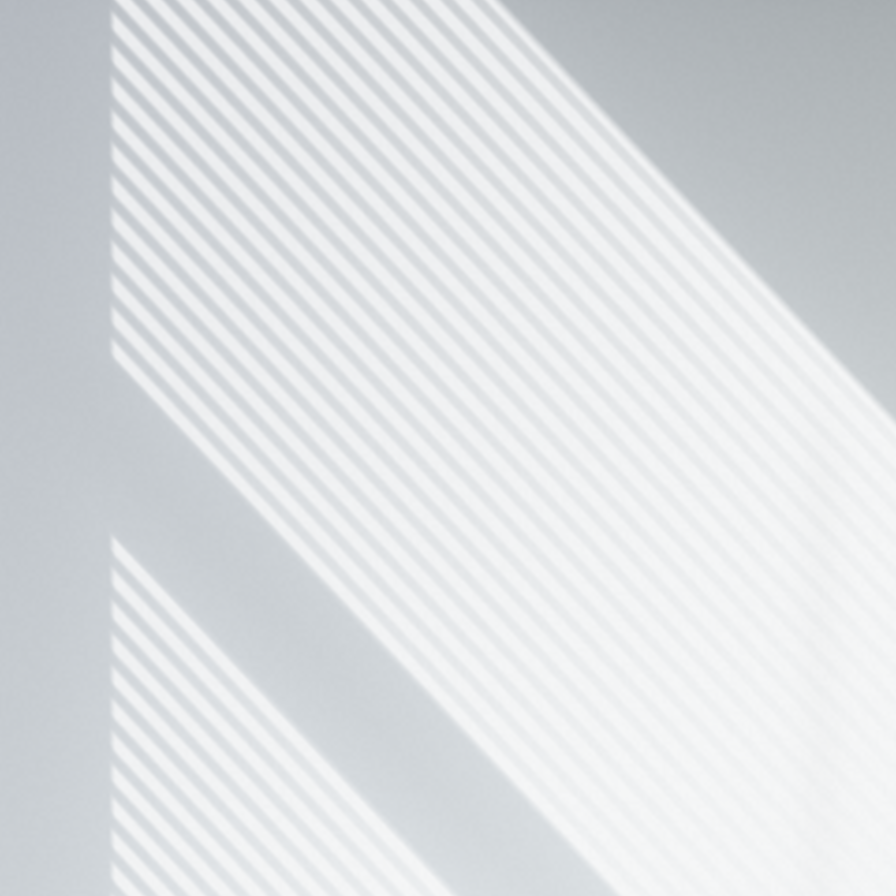
Give the GLSL for this background, as a Shadertoy shader.

```glsl
// Sunlight through slatted blinds, falling in two diagonal bands on a pale wall.

// Wall tint at the four corners
const vec3 WALL_TOP_LEFT     = vec3(0.705, 0.725, 0.750);
const vec3 WALL_TOP_RIGHT    = vec3(0.655, 0.678, 0.690);
const vec3 WALL_BOTTOM_LEFT  = vec3(0.795, 0.815, 0.832);
const vec3 WALL_BOTTOM_RIGHT = vec3(0.850, 0.868, 0.878);

// Sunlight, from the upper left to the lower right
const vec3 SUN_FAR  = vec3(0.922, 0.928, 0.935);
const vec3 SUN_NEAR = vec3(0.958, 0.962, 0.964);

// Geometry: "drop" is the height below the top edge minus SLOPE * x
const float SLOPE       = 1.06;
const float WINDOW_LEFT = 0.125;
const float BAND_TOP    = -0.588;
const float BAND_BOTTOM = 0.268;
const float LOWER_TOP   = 0.460;
const float EDGE_BLUR   = 0.009;
const float SIDE_BLUR   = 0.005;

// Slats
const float SLAT_PERIOD = 0.0365;
const float SLAT_PHASE  = 0.2555;
const float SLAT_DEPTH  = 0.90;

// Surface
const float GLOW        = 0.030;
const float GLOW_REACH  = 0.10;
const float GRAIN       = 0.010;
const float GRAIN_CELLS = 240.0;

float hash(vec2 p) {
    vec3 q = fract(vec3(p.xyx) * 0.1031);
    q += dot(q, q.yzx + 33.33);
    return fract((q.x + q.y) * q.z);
}

float valueNoise(vec2 p) {
    vec2 cell = floor(p);
    vec2 f = fract(p);
    f = f * f * (3.0 - 2.0 * f);
    float low  = mix(hash(cell), hash(cell + vec2(1, 0)), f.x);
    float high = mix(hash(cell + vec2(0, 1)), hash(cell + vec2(1, 1)), f.x);
    return mix(low, high, f.y);
}

float softStep(float edge, float blur, float v) {
    return smoothstep(edge - blur, edge + blur, v);
}

// Unshaded wall with a smooth tint between its corners
vec3 wallColor(float x, float down) {
    float fall = pow(down, 0.75);
    return mix(mix(WALL_TOP_LEFT, WALL_TOP_RIGHT, x),
               mix(WALL_BOTTOM_LEFT, WALL_BOTTOM_RIGHT, x), fall);
}

// Light passing the slats; the shadows thin out and fade to the right
float slatLight(float drop, float x, float down) {
    float away = max(x - WINDOW_LEFT, 0.0);
    float wave = 0.5 + 0.5 * cos(6.28318 * (drop - SLAT_PHASE) / SLAT_PERIOD);
    float opening = smoothstep(0.0, mix(0.88, 0.70, away), wave);
    float depth = SLAT_DEPTH * exp(-away * (1.2 + 1.6 * down));
    return 1.0 - depth * (1.0 - opening);
}

void mainImage(out vec4 fragColor, in vec2 fragCoord) {
    vec2 uv = fragCoord / iResolution.xy;
    float x = uv.x;
    float down = 1.0 - uv.y;
    float drop = down - SLOPE * x;

    // Two bands, cut off by the left side of the window
    float upperBand = softStep(BAND_TOP, EDGE_BLUR, drop)
                    * (1.0 - softStep(BAND_BOTTOM, EDGE_BLUR, drop));
    float lowerBand = softStep(LOWER_TOP, EDGE_BLUR, drop);
    float side = softStep(WINDOW_LEFT, SIDE_BLUR, x);
    float light = (upperBand + lowerBand) * side * slatLight(drop, x, down);

    // Faint scattered light beside the bands
    float gap = max(BAND_TOP - drop, min(drop - BAND_BOTTOM, LOWER_TOP - drop));
    float glow = GLOW * exp(-max(gap, 0.0) / GLOW_REACH)
               * smoothstep(0.0, 0.2, x);
    vec3 wall = wallColor(x, down) + glow;

    // Sunlight, with a weak upright shade near the right side
    vec3 sun = mix(SUN_FAR, SUN_NEAR, smoothstep(0.1, 1.7, x + down));
    float fold = (x - 0.915) / 0.025;
    sun -= 0.012 * exp(-fold * fold) * smoothstep(0.40, 0.55, down);

    vec3 color = mix(wall, sun, light);
    color += GRAIN * (valueNoise(uv * GRAIN_CELLS) - 0.5);
    fragColor = vec4(color, 1.0);
}
```
